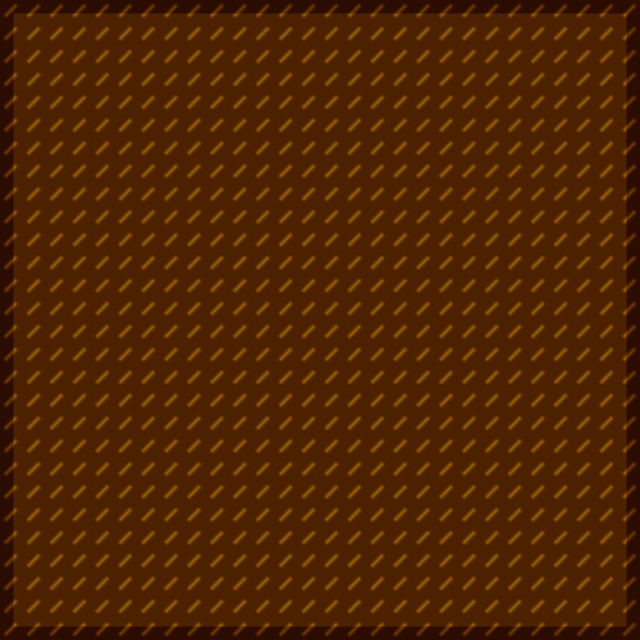
A Shadertoy shader for this pattern:

```glsl
// Glowing amber diagonal dashes in a square grid on brown, with a burnt border.
#define REPEATS 27.93      // cells across and down, centred on the canvas
#define DASH_REACH 0.20    // half extent of a dash along each axis, in cells
#define CORE_INNER 0.015   // distances from the dash axis, in cells
#define CORE_OUTER 0.072
#define HALO_INNER 0.055
#define HALO_OUTER 0.165
#define BORDER 0.021       // border width, in canvas units
#define BURN 1.5           // exponent that darkens the border
#define GROUND vec3(0.300, 0.130, 0.000)
#define HALO vec3(0.470, 0.225, 0.000)
#define CORE vec3(0.520, 0.380, 0.010)

float segmentDistance(vec2 p, vec2 halfSpan) {
    float along = clamp(dot(p, halfSpan) / dot(halfSpan, halfSpan), -1.0, 1.0);
    return length(p - halfSpan * along);
}

// 1 inside the inner distance, 0 beyond the outer one
float glow(float d, float inner, float outer, float pixel) {
    return 1.0 - smoothstep(inner, max(outer, inner + pixel), d);
}

void mainImage(out vec4 fragColor, in vec2 fragCoord) {
    float side = min(iResolution.x, iResolution.y);
    vec2 centred = (fragCoord - 0.5 * iResolution.xy) / side;
    float pixel = 1.0 / side;

    // Dashes: an orange halo around a yellow core
    vec2 cell = fract(centred * REPEATS) - 0.5;
    float d = segmentDistance(cell, vec2(DASH_REACH));
    float cellPixel = pixel * REPEATS;
    vec3 color = mix(GROUND, HALO, glow(d, HALO_INNER, HALO_OUTER, cellPixel));
    color = mix(color, CORE, glow(d, CORE_INNER, CORE_OUTER, cellPixel));

    // Border: the same pattern, darker and redder
    vec2 edge = 0.5 * iResolution.xy / side - abs(centred);
    float inset = min(edge.x, edge.y) - BORDER;
    float border = 1.0 - smoothstep(-0.5 * pixel, 0.5 * pixel, inset);
    color = mix(color, pow(color, vec3(BURN)), border);

    fragColor = vec4(color, 1.0);
}
```
